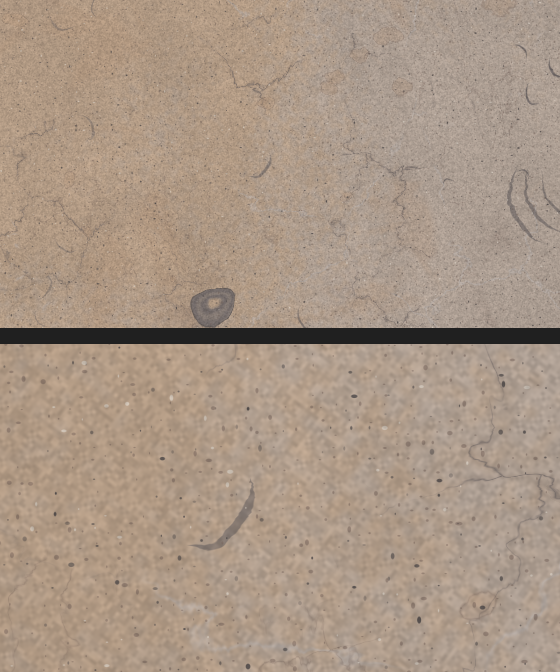
Top, the full canvas; bottom, a detail of the centre.
This texture is drawn by a Shadertoy shader. Its source:

```glsl
#define SAND vec3(0.685, 0.594, 0.508)
#define ROSE vec3(0.667, 0.612, 0.568)
#define UMBER vec3(0.43, 0.36, 0.33)
#define SLATE vec3(0.39, 0.365, 0.365)
#define CHALK vec3(0.70, 0.675, 0.665)
#define OCHRE vec3(0.67, 0.54, 0.43)
#define GRAIN 0.15
#define SPECK_SCALE 46.0
#define VEIN_SCALE 3.8
#define FOSSILS 13

vec2 hash2(vec2 p) {
    vec3 h = fract(p.xyx * vec3(0.1031, 0.1030, 0.0973));
    h += dot(h, h.yzx + 33.33);
    return fract((h.xx + h.yz) * h.zy);
}

float grainNoise(vec2 p) {
    p = mat2(0.8, 0.6, -0.6, 0.8) * p + 500.0;
    vec2 i = floor(p), f = smoothstep(0.0, 1.0, fract(p));
    vec2 e = vec2(1.0, 0.0);
    return mix(mix(hash2(i).x, hash2(i + e).x, f.x),
               mix(hash2(i + e.yx).x, hash2(i + 1.0).x, f.x), f.y) - 0.5;
}

// Layered, folded sines: soft clouds around zero
float clouds(vec2 p) {
    float sum = 0.0, amp = 0.6;
    for (int i = 0; i < 5; i++) {
        p = mat2(0.8, 0.6, -0.6, 0.8) * p * 1.85 + 1.7;
        p += 0.7 * sin(p.yx * 1.3);
        sum += amp * sin(p.x) * sin(p.y);
        amp *= 0.6;
    }
    return sum;
}

vec2 wander(vec2 p, float amount) {
    vec2 bend = vec2(clouds(p * 3.0), clouds(p * 3.0 + 19.0));
    vec2 jitter = vec2(clouds(p * 13.0 + 5.0), clouds(p * 13.0 + 33.0));
    return p + amount * (bend + 0.22 * jitter);
}

// Distance to the border between the two nearest cells
float cellBorder(vec2 p) {
    vec2 base = floor(p), near = vec2(9.0), second = vec2(9.0);
    for (int y = -1; y <= 1; y++)
    for (int x = -1; x <= 1; x++) {
        vec2 cell = base + vec2(x, y);
        vec2 d = cell + hash2(cell) - p;
        if (dot(d, d) < dot(near, near)) { second = near; near = d; }
        else if (dot(d, d) < dot(second, second)) second = d;
    }
    return dot(0.5 * (near + second), normalize(second - near));
}

float stroke(float d, float width, float soft) {
    return 1.0 - smoothstep(width - soft, width + soft, abs(d));
}

float fill(float d, float soft) {
    return 1.0 - smoothstep(-soft, soft, d);
}

// Tapered arc bulging towards the given angle
float crescent(vec2 q, float r, float angle, float thick) {
    vec2 dir = vec2(cos(angle), sin(angle));
    float inner = 1.2 * r;
    return max(length(q) - r, inner - length(q + dir * (inner - r + thick)));
}

// Small uneven pits: x is the mask, y a random tint
vec2 specks(vec2 p, float scale, float share, float soft) {
    vec2 cell = floor(p * scale);
    vec2 h = hash2(cell + 71.0), k = hash2(cell + 133.0);
    float r = mix(0.0007, 0.0026, h.y * h.y * h.y);
    vec2 q = (fract(p * scale) - mix(vec2(0.2), vec2(0.8), k)) / scale;
    q *= mix(vec2(0.7, 1.3), vec2(1.3, 0.7), k.y);
    return vec2(fill(length(q) - r, soft) * step(h.x, share), k.x);
}

void mainImage(out vec4 fragColor, in vec2 fragCoord) {
    vec2 p = fragCoord / iResolution.y;
    float soft = 0.8 / iResolution.y;
    vec2 w = wander(p, 0.075), g = mix(p, w, 0.25);

    // Stone ground: warm on the left, rosy grey on the right and below
    float warmth = 0.56 - 0.42 * (p.x - 0.85) + 0.3 * (p.y - 0.5);
    warmth += 0.45 * clouds(p * 0.9 + 4.0) + 0.4 * grainNoise(p * 70.0);
    vec3 color = mix(ROSE, SAND, smoothstep(0.1, 0.9, warmth));
    color *= 1.0 + 0.04 * clouds(p * 0.7 + 8.0) + 0.03 * clouds(p * 5.0);
    color = mix(color, OCHRE, 0.2 * smoothstep(0.35, 0.75, clouds(p * 2.6 + 31.0)));

    // Smoky stains
    float stain = smoothstep(0.12, 0.7, clouds(w * 1.5 + 12.0));
    color = mix(color, UMBER, 0.30 * stain * clamp(0.5 + clouds(p * 8.0), 0.0, 1.0));

    // Chalky seams
    float seam = cellBorder(w * 2.7 + 40.0) / 2.7;
    float seamMask = smoothstep(0.0, 0.35, clouds(p * 1.9 + 23.0));
    color = mix(color, CHALK, 0.6 * seamMask * stroke(seam, 0.003, 0.005));

    // Broken dark veins, with fine crazing in the stained places
    float vein = cellBorder(w * VEIN_SCALE + 7.0) / VEIN_SCALE;
    float veinMask = smoothstep(-0.05, 0.4, clouds(p * 2.0 + 2.0));
    veinMask *= clamp(0.65 + 0.9 * clouds(p * 7.0 + 60.0), 0.0, 1.0);
    color = mix(color, UMBER, 0.28 * veinMask * stroke(vein, 0.002, 0.013));
    color = mix(color, SLATE, 0.75 * veinMask * stroke(vein, 0.001, 0.0016 + soft));
    float craze = cellBorder(wander(p, 0.09) * 8.0) / 8.0;
    float crazeMask = max(stain, 0.8 * smoothstep(0.2, 0.6, clouds(p * 2.2 + 50.0)));
    color = mix(color, UMBER, 0.5 * crazeMask * stroke(craze, 0.0008, 0.0022 + soft));

    // Scattered shell slivers and faint rings
    for (int i = 0; i < FOSSILS; i++) {
        vec2 h = hash2(vec2(i, 5.0)), k = hash2(vec2(i, 17.0));
        float r = mix(0.014, 0.046, k.x);
        float sliver = crescent(g - h * vec2(1.72, 1.0), r, 6.283 * k.y, 0.18 * r);
        color = mix(color, SLATE, mix(0.35, 0.85, h.x) * fill(sliver, soft));
        vec2 ringAt = mix(p, w, 0.5) - k.yx * vec2(1.72, 1.0);
        float ring = length(ringAt * vec2(1.0, 1.2)) - 0.7 * r;
        color = mix(color, OCHRE, 0.22 * fill(ring, 0.006));
        color = mix(color, UMBER, 0.35 * stroke(ring, 0.001, 0.0025));
    }

    // Long curved ribs
    for (int i = 0; i < 3; i++) {
        float n = float(i);
        vec2 q = g - vec2(1.71 + 0.05 * n, 0.42 + 0.03 * n);
        float rib = crescent(q, 0.16, 3.5 + 0.2 * n, 0.014 - 0.003 * n);
        color = mix(color, SLATE, 0.6 * fill(rib, soft));
    }

    // Banded shell with a dark upper rim
    vec2 s = mat2(0.88, -0.47, 0.47, 0.88) * (g - vec2(0.66, 0.075));
    float shell = length(s * vec2(0.75, 1.0 + 3.0 * s.x)) - 0.056;
    float bands = 0.5 + 0.5 * sin(shell * 260.0 + 3.0 * clouds(p * 6.0));
    vec3 shellColor = mix(SLATE * 1.1, ROSE * 0.85, 0.55 * bands);
    shellColor = mix(shellColor, SAND, fill(shell + 0.042, 0.006));
    color = mix(color, shellColor, 0.9 * fill(shell, soft));
    color = mix(color, SLATE * 0.85, 0.7 * stroke(shell, 0.0015, 0.002));

    // Pits, pale flecks and fine grain
    vec2 pit = specks(p, SPECK_SCALE, 0.4, soft);
    color = mix(color, SLATE * 0.75, mix(0.3, 0.9, pit.y) * pit.x);
    color = mix(color, UMBER, 0.5 * specks(p + 3.7, SPECK_SCALE * 1.7, 0.35, soft).x);
    color = mix(color, vec3(0.82, 0.79, 0.75), 0.7 * specks(p + 9.1, SPECK_SCALE, 0.12, soft).x);
    color *= 1.0 + GRAIN * grainNoise(p * 260.0) + 0.4 * GRAIN * grainNoise(p * 110.0);

    fragColor = vec4(color, 1.0);
}
```
